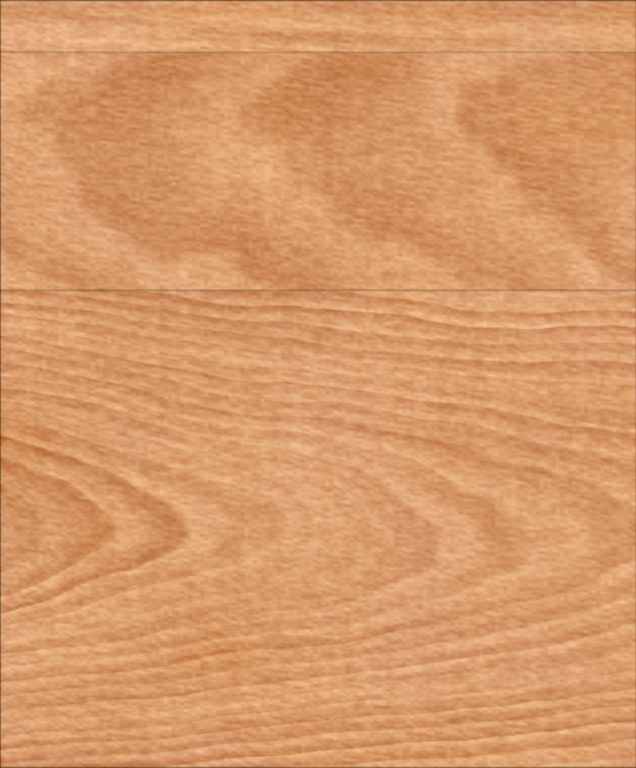
This texture is drawn by a Shadertoy shader. Its source:

```glsl
// Warm wood boards: soft curls above a seam, cathedral growth rings below.

const vec3 DARK_WOOD = vec3(0.73, 0.44, 0.25);
const vec3 LIGHT_WOOD = vec3(0.95, 0.75, 0.56);
const vec3 GREY_SHIFT = vec3(-0.01, 0.0, 0.045);
const float LOWER_SEAM = 0.622;
const float UPPER_SEAM = 0.932;
const float RING_AXIS = 0.31;      // height of the cathedral tips
const float RING_BEND = 20.0;      // tightness of the cathedral arches
const float RING_DENSITY = 13.0;
const float CURL_AXIS = 0.82;
const float CURL_BEND = 6.0;
const float CURL_DENSITY = 3.6;
const float GRAIN_STRENGTH = 0.5;
const float SEAM_WIDTH = 0.0016;

float hash(vec2 p) {
    return fract(sin(dot(p, vec2(127.1, 311.7))) * 43758.5453);
}

float noise(vec2 p) {
    vec2 cell = floor(p), f = fract(p);
    f = f * f * (3.0 - 2.0 * f);
    return mix(mix(hash(cell), hash(cell + vec2(1, 0)), f.x),
               mix(hash(cell + vec2(0, 1)), hash(cell + vec2(1, 1)), f.x), f.y);
}

// Layered noise, centred on zero
float fbm(vec2 p) {
    float sum = 0.0, gain = 0.5;
    for (int i = 0; i < 4; i++) {
        sum += gain * (noise(p) - 0.5);
        p = p * 2.03 + 17.3;
        gain *= 0.5;
    }
    return sum;
}

// Darkness of a ring: slow rise, quick fall, random strength per ring
float ring(float phase) {
    float f = fract(phase);
    float strength = 0.25 + 0.75 * hash(vec2(floor(phase), 4.0));
    return strength * smoothstep(0.05, 0.82, f) * (1.0 - smoothstep(0.84, 1.0, f));
}

// Nested arches with their tips to the right
float cathedralTone(vec2 p) {
    float dy = p.y - RING_AXIS + 0.05 * fbm(p * vec2(3.0, 6.0));
    float reach = p.x + RING_BEND * dy * dy + 0.09 * fbm(p * vec2(5.0, 9.0) + 8.0);
    float phase = RING_DENSITY * log(1.0 + max(reach, -0.5));
    float streak = fbm(vec2(p.x * 3.0, phase * 2.6));
    float fleck = fbm(vec2(p.x * 25.0, phase * 5.0));
    float shade = fbm(p * vec2(3.0, 5.0) + 30.0);
    return 0.68 - 0.48 * ring(phase) + 0.35 * streak + 0.22 * fleck + 0.35 * shade;
}

// Broad blurred curls with their tips to the left
float curlTone(vec2 p) {
    float dy = p.y - CURL_AXIS;
    float reach = p.x - CURL_BEND * dy * dy + 0.32 * fbm(p * 6.0 + 5.0);
    float f = fract(reach * CURL_DENSITY + 0.75);
    float curl = smoothstep(0.0, 0.22, f) * (1.0 - smoothstep(0.2, 0.95, f));
    float streak = fbm(p * vec2(6.0, 70.0));
    return 0.64 - 0.3 * curl + 0.4 * fbm(p * vec2(5.0, 9.0) + 40.0) + 0.2 * streak;
}

// Straight grain of the top strip
float stripTone(vec2 p) {
    float y = p.y + 0.04 * p.x + 0.01 * fbm(p * 4.0);
    return 0.6 + 0.8 * fbm(vec2(p.x * 2.5, y * 65.0));
}

// Short fibres lying along the board, mixed with fine speckle
float fibreGrain(vec2 p) {
    p.y += 0.12 * p.x;
    float fibre = noise(p * vec2(75.0, 230.0)) - 0.5;
    float speckle = noise(p * vec2(190.0, 260.0) + 50.0) - 0.5;
    return 0.6 * fibre + 0.5 * speckle;
}

float line(float d, float width) {
    return 1.0 - smoothstep(0.3 * width, 1.6 * width, abs(d));
}

void mainImage(out vec4 fragColor, in vec2 fragCoord) {
    vec2 p = fragCoord / iResolution.y;
    float right = iResolution.x / iResolution.y;
    float aa = 1.0 / iResolution.y;

    // Boards
    float tone = mix(cathedralTone(p), curlTone(p),
                     smoothstep(LOWER_SEAM - aa, LOWER_SEAM + aa, p.y));
    tone = mix(tone, stripTone(p),
               smoothstep(UPPER_SEAM - aa, UPPER_SEAM + aa, p.y));
    tone += GRAIN_STRENGTH * fibreGrain(p);

    // Colour, with faint greyer patches
    vec3 color = mix(DARK_WOOD, LIGHT_WOOD, clamp(tone, -0.25, 1.12));
    color += GREY_SHIFT * fbm(p * 7.0 + 60.0);

    // Seams and shaded outer edges
    float seams = 0.16 * line(p.y - LOWER_SEAM, SEAM_WIDTH)
                + 0.13 * line(p.y - UPPER_SEAM, SEAM_WIDTH);
    float rim = 0.4 * line(p.y - 1.0, SEAM_WIDTH) + 0.35 * line(p.y, SEAM_WIDTH)
              + 0.35 * line(p.x, SEAM_WIDTH) + 0.12 * line(p.x - right, SEAM_WIDTH);
    color *= 1.0 - min(seams + rim, 0.5);

    fragColor = vec4(color, 1.0);
}
```
